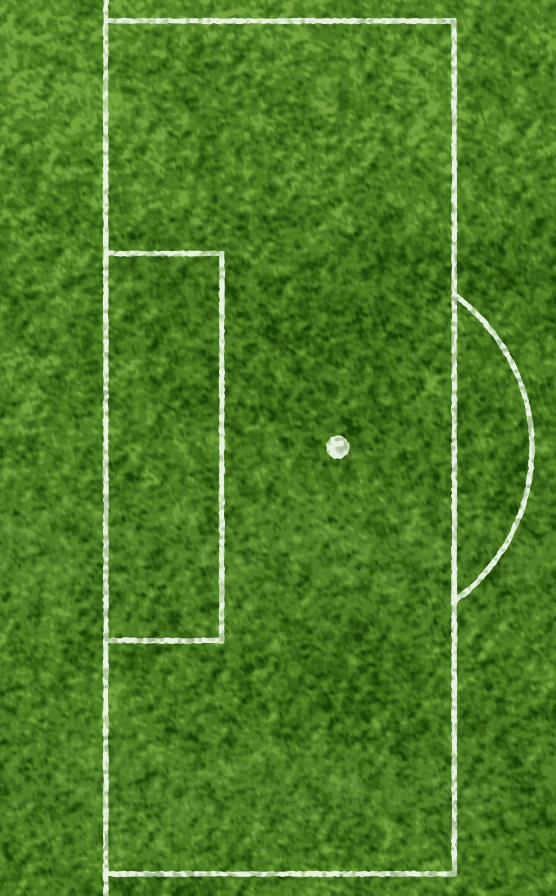
Give the GLSL for this texture, as a Shadertoy shader.

```glsl
// Draws a worn white penalty area marked on a mottled grass pitch, seen from above.

// Layout, in units of canvas height
const float GOAL_LINE_X = 0.1180;
const vec2 BIG_BOX_MAX = vec2(0.5070, 0.9766);
const float BIG_BOX_BOTTOM = 0.0247;
const vec2 SMALL_BOX_MAX = vec2(0.2475, 0.7170);
const float SMALL_BOX_BOTTOM = 0.2850;
const vec2 SPOT_CENTER = vec2(0.3770, 0.5010);
const float SPOT_RADIUS = 0.0130;
const vec2 ARC_CENTER = vec2(0.3815, 0.5000);
const float ARC_RADIUS = 0.2122;
const float LINE_HALF_WIDTH = 0.0030;

// Turf
const float BLADE_FREQ = 130.0;
const float BLADE_CONTRAST = 1.45;
const float EDGE_WEAR = 0.0016;
const vec3 SHADOW_GREEN = vec3(0.10, 0.27, 0.02);
const vec3 DEEP_GREEN = vec3(0.22, 0.40, 0.08);
const vec3 MID_GREEN = vec3(0.30, 0.50, 0.13);
const vec3 LIGHT_GREEN = vec3(0.46, 0.65, 0.24);
const vec3 PALE_GREEN = vec3(0.36, 0.53, 0.22);
const vec3 CHALK = vec3(0.90, 0.95, 0.87);

float hash(vec2 p) {
    return fract(sin(dot(p, vec2(127.1, 311.7))) * 43758.5453);
}

float valueNoise(vec2 p) {
    vec2 cell = floor(p);
    vec2 f = fract(p);
    f = f * f * (3.0 - 2.0 * f);
    float low = mix(hash(cell), hash(cell + vec2(1.0, 0.0)), f.x);
    float high = mix(hash(cell + vec2(0.0, 1.0)), hash(cell + vec2(1.0, 1.0)), f.x);
    return mix(low, high, f.y);
}

vec2 rotate(vec2 p, float angle) {
    float c = cos(angle), s = sin(angle);
    return vec2(c * p.x - s * p.y, s * p.x + c * p.y);
}

// Crossed layers of stretched noise read as short leaning blades
float bladeTone(vec2 p) {
    float sum = 0.0;
    float weight = 0.0;
    for (int i = 0; i < 4; i++) {
        float k = float(i);
        vec2 q = rotate(p, 0.6 + 0.75 * k) * BLADE_FREQ * (0.7 + 0.32 * k);
        float w = 1.0 - 0.1 * k;
        sum += w * (valueNoise(q * vec2(1.5, 0.75) + 37.0 * k) - 0.5);
        weight += w;
    }
    return sum / weight * 2.0;
}

// Broad light: bright upper left, darker middle band and lower right
float lawnLight(vec2 p) {
    float topGlow = 0.15 * smoothstep(0.72, 0.92, p.y);
    float leftGlow = 0.08 * smoothstep(0.25, 0.0, p.x) * smoothstep(0.1, 0.9, p.y);
    float darkBand = 0.07 * exp(-pow((p.y - 0.66) / 0.10, 2.0));
    float corner = 0.08 * smoothstep(0.35, 0.62, p.x) * smoothstep(0.4, 0.05, p.y);
    float patches = 0.16 * (valueNoise(p * vec2(9.0, 14.0) + 5.0) - 0.5);
    return topGlow + leftGlow - darkBand - corner + patches;
}

vec3 turf(vec2 p) {
    float tone = 0.51 + BLADE_CONTRAST * 0.5 * bladeTone(p) + lawnLight(p);
    vec3 col = mix(SHADOW_GREEN, DEEP_GREEN, smoothstep(0.06, 0.38, tone));
    col = mix(col, MID_GREEN, smoothstep(0.36, 0.58, tone));
    col = mix(col, LIGHT_GREEN, smoothstep(0.58, 0.96, tone));
    float paleBand = exp(-pow((p.y - 0.38) / 0.07, 2.0)) + exp(-pow((p.y - 0.12) / 0.06, 2.0));
    return mix(col, PALE_GREEN, 0.22 * paleBand * smoothstep(0.25, 0.6, tone));
}

float boxOutline(vec2 p, vec2 lo, vec2 hi) {
    vec2 d = abs(p - 0.5 * (lo + hi)) - 0.5 * (hi - lo);
    return abs(length(max(d, 0.0)) + min(max(d.x, d.y), 0.0)) - LINE_HALF_WIDTH;
}

// Signed distance to every painted mark
float markings(vec2 p) {
    float d = abs(p.x - GOAL_LINE_X) - LINE_HALF_WIDTH;
    d = min(d, boxOutline(p, vec2(GOAL_LINE_X, BIG_BOX_BOTTOM), BIG_BOX_MAX));
    d = min(d, boxOutline(p, vec2(GOAL_LINE_X, SMALL_BOX_BOTTOM), SMALL_BOX_MAX));
    float arc = abs(length(p - ARC_CENTER) - ARC_RADIUS) - LINE_HALF_WIDTH;
    d = min(d, max(arc, BIG_BOX_MAX.x - p.x));
    return min(d, length(p - SPOT_CENTER) - SPOT_RADIUS);
}

void mainImage(out vec4 fragColor, in vec2 fragCoord) {
    vec2 p = fragCoord / iResolution.y;
    float pixel = 1.0 / iResolution.y;
    vec3 col = turf(p);

    // Chalk with frayed edges and grass showing through
    float fray = valueNoise(p * 260.0 + 11.0) - 0.5;
    float d = markings(p) + EDGE_WEAR * fray;
    float cover = 1.0 - smoothstep(-0.7 * pixel, 0.7 * pixel, d);
    float wear = mix(0.62, 1.0, smoothstep(0.15, 0.6, valueNoise(p * 210.0 + 71.0)));
    col = mix(col, CHALK, cover * wear);

    fragColor = vec4(col, 1.0);
}
```
